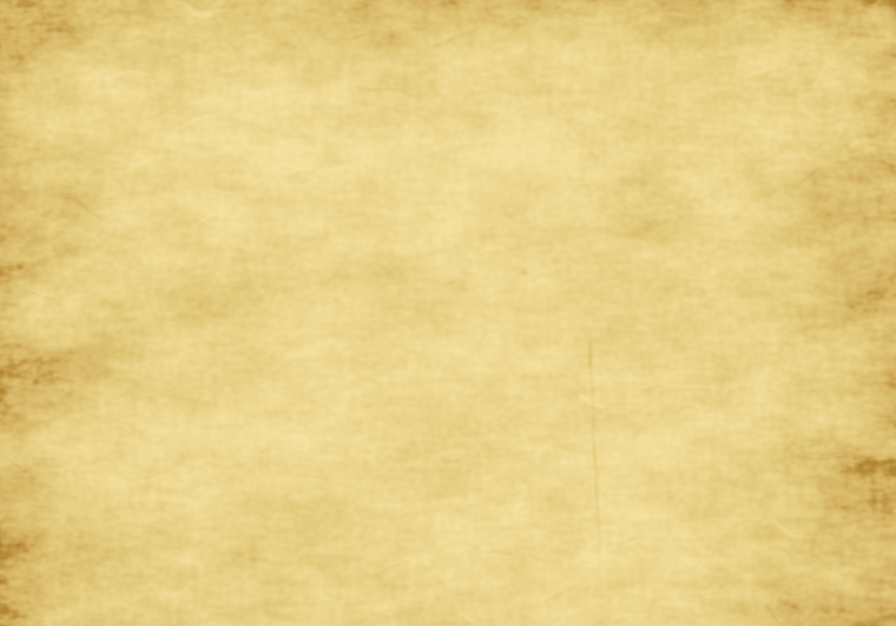
Reproduce this texture procedurally as a Shadertoy shader.

```glsl
// Aged parchment: warm yellow paper with soft horizontal blotches and browned edges.
// Layers of stretched gradient noise, edge falloff and soft stains are summed into one
// "age" value, which a colour ramp turns into paper tones; thin creases go on top.

const vec3 CREAM = vec3(0.960, 0.880, 0.625);
const vec3 STRAW = vec3(0.925, 0.835, 0.552);
const vec3 HONEY = vec3(0.880, 0.780, 0.470);
const vec3 OCHRE = vec3(0.832, 0.700, 0.388);
const vec3 UMBER = vec3(0.700, 0.530, 0.200);

vec2 hash2(vec2 cell) {
    uvec2 v = uvec2(ivec2(cell)) * 1664525u + 1013904223u;
    v.x += v.y * 1664525u;
    v.y += v.x * 1664525u;
    v ^= v >> 16u;
    v.x += v.y * 1664525u;
    v.y += v.x * 1664525u;
    v ^= v >> 16u;
    return vec2(v & 65535u) / 65535.0;
}

float cornerSlope(vec2 cell, vec2 offset) {
    float angle = 6.28318 * hash2(cell).x;
    return dot(vec2(cos(angle), sin(angle)), offset);
}

// Gradient noise, roughly -1 to 1
float gradientNoise(vec2 p) {
    vec2 i = floor(p), f = p - i;
    vec2 w = f * f * f * (f * (f * 6.0 - 15.0) + 10.0);
    vec2 e = vec2(1.0, 0.0);
    float low = mix(cornerSlope(i, f), cornerSlope(i + e, f - e), w.x);
    float high = mix(cornerSlope(i + e.yx, f - e.yx), cornerSlope(i + 1.0, f - 1.0), w.x);
    return 1.4 * mix(low, high, w.y);
}

float fbm(vec2 p, int octaves, float gain) {
    float sum = 0.0, amplitude = 0.5;
    for (int i = 0; i < octaves; i++) {
        sum += amplitude * gradientNoise(p);
        p = mat2(1.99, 0.12, -0.12, 1.99) * p + 17.3;
        amplitude *= gain;
    }
    return sum;
}

// Soft elliptical patch
float stain(vec2 p, vec2 center, vec2 radius) {
    vec2 q = (p - center) / radius;
    return exp(-dot(q, q));
}

// Thin smooth stroke from a to b, fading towards both ends
float stroke(vec2 p, vec2 a, vec2 b, float width) {
    vec2 along = b - a;
    float t = clamp(dot(p - a, along) / dot(along, along), 0.0, 1.0);
    float fade = smoothstep(0.0, 0.15, t) * smoothstep(1.0, 0.6, t);
    return fade * (1.0 - smoothstep(0.0, width, length(p - a - along * t)));
}

// Browning along the four borders, strongest at the sides
float edgeAge(vec2 p, float aspect) {
    float sides = 0.40 * exp(-p.x / 0.18) + 0.42 * exp(-(aspect - p.x) / 0.18);
    float ends = 0.26 * exp(-(1.0 - p.y) / 0.06) + 0.10 * exp(-p.y / 0.06);
    return sides + ends;
}

float stains(vec2 p, float aspect) {
    float age = 0.26 * stain(p, vec2(0.0, 0.54), vec2(0.13, 0.08));
    age += 0.32 * stain(p, vec2(0.0, 0.39), vec2(0.16, 0.05));
    age += 0.20 * stain(p, vec2(aspect - 0.05, 0.74), vec2(0.12, 0.08));
    age += 0.24 * stain(p, vec2(aspect - 0.03, 0.24), vec2(0.14, 0.09));
    age += 0.20 * stain(p, vec2(0.71 * aspect, 1.0), vec2(0.16, 0.04));
    age += 0.22 * stain(p, vec2(0.71 * aspect, 0.66), vec2(0.09, 0.05));
    age += 0.20 * stain(p, vec2(0.64 * aspect, 0.19), vec2(0.07, 0.04));
    return age;
}

// One long vertical crease, a speck, and scattered short hairline scratches
float creases(vec2 p, float aspect) {
    vec2 bent = p + vec2(0.006 * gradientNoise(vec2(3.0, p.y * 9.0)), 0.0);
    vec2 top = vec2(0.657 * aspect, 0.50), foot = vec2(0.672 * aspect, 0.02);
    float worn = 0.7 + 0.6 * gradientNoise(vec2(9.0, p.y * 24.0));
    float marks = 0.24 * worn * stroke(bent, top, foot, 0.006);
    marks += 0.32 * stain(p, vec2(0.586 * aspect, 0.565), vec2(0.006, 0.004));
    vec2 curved = p + 0.016 * gradientNoise(p * 13.0);
    for (int i = 0; i < 28; i++) {
        vec2 start = hash2(vec2(float(i), 71.0)) * vec2(aspect, 1.0);
        vec2 pick = hash2(vec2(float(i), 139.0));
        vec2 reach = vec2(0.04 + 0.10 * pick.x, 0.09 * (pick.y - 0.5));
        float strength = i % 3 == 0 ? -0.14 : 0.11;
        marks += strength * stroke(curved, start, start + reach, 0.005);
    }
    return marks;
}

vec3 paperColor(float age) {
    float t = clamp(age, 0.0, 1.0) * 4.0;
    vec3 color = mix(CREAM, STRAW, clamp(t, 0.0, 1.0));
    color = mix(color, HONEY, clamp(t - 1.0, 0.0, 1.0));
    color = mix(color, OCHRE, clamp(t - 2.0, 0.0, 1.0));
    return mix(color, UMBER, clamp(t - 3.0, 0.0, 1.0));
}

void mainImage(out vec4 fragColor, in vec2 fragCoord) {
    vec2 p = fragCoord / iResolution.y;
    float aspect = iResolution.x / iResolution.y;

    // Broad blotches, mottling, horizontal fibres, faint vertical weave and grain
    float blotch = fbm(p * vec2(2.6, 4.6) + 4.0, 4, 0.58);
    float mottle = fbm(p * vec2(9.0, 17.0) + 45.0, 4, 0.75);
    float fibre = fbm(p * vec2(15.0, 52.0) + 31.0, 2, 0.8);
    float weave = gradientNoise(p * vec2(68.0, 19.0) + 57.0);
    float grain = gradientNoise(p * 95.0 + 83.0);

    float border = edgeAge(p, aspect) + stains(p, aspect);
    border *= 1.0 + 0.6 * blotch + 0.4 * mottle;
    float age = 0.19 + border + 0.38 * blotch + 0.18 * mottle;
    age += 0.15 * fibre + 0.05 * weave + 0.08 * grain + creases(p, aspect);
    fragColor = vec4(paperColor(age), 1.0);
}
```
